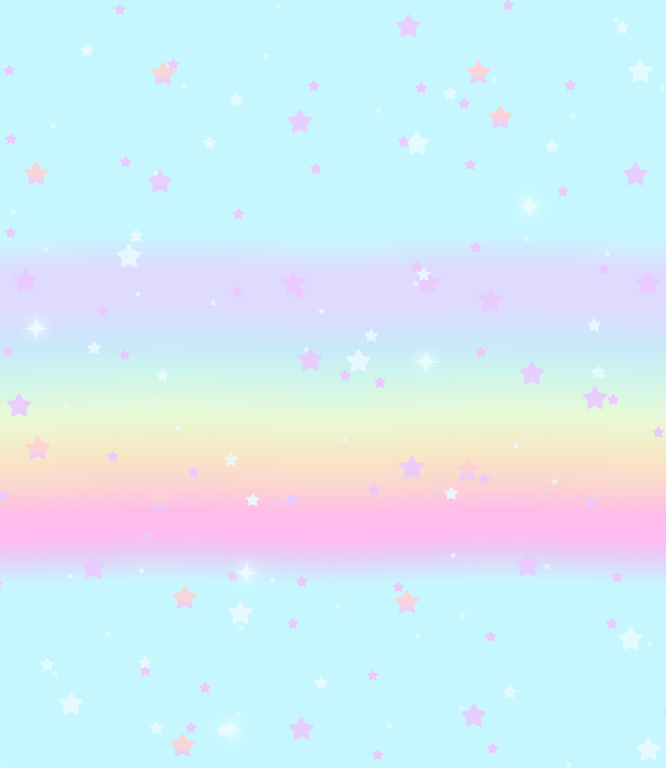
This background is drawn by a Shadertoy shader. Its source:

```glsl
// A pale cyan sky crossed by a soft pastel rainbow, strewn with stars.
// The rainbow is a ramp of colour stops over height; each kind of star is
// a jittered grid, drawn from a distance function in canvas-height units.

const vec3 LILAC = vec3(0.92, 0.79, 1.00);
const vec3 PEACH = vec3(1.00, 0.82, 0.83);
const vec3 WHITE = vec3(0.91, 0.98, 1.00);

// Colour stops from bottom to top: rgb and height
const int STOPS = 12;
const vec4 RAINBOW[STOPS] = vec4[STOPS](
    vec4(0.775, 0.97, 1.00, 0.240),
    vec4(0.91, 0.80, 0.97, 0.279),
    vec4(1.00, 0.73, 0.94, 0.302),
    vec4(1.00, 0.73, 0.93, 0.330),
    vec4(0.985, 0.83, 0.82, 0.365),
    vec4(0.97, 0.91, 0.77, 0.410),
    vec4(0.91, 0.98, 0.84, 0.458),
    vec4(0.80, 0.96, 0.93, 0.515),
    vec4(0.79, 0.91, 0.98, 0.550),
    vec4(0.87, 0.86, 1.00, 0.600),
    vec4(0.87, 0.86, 1.00, 0.650),
    vec4(0.775, 0.97, 1.00, 0.695));

vec3 skyColor(float height) {
    vec3 color = RAINBOW[0].rgb;
    for (int i = 1; i < STOPS; i++) {
        float blend = (height - RAINBOW[i - 1].a) / (RAINBOW[i].a - RAINBOW[i - 1].a);
        color = mix(color, RAINBOW[i].rgb, clamp(blend, 0.0, 1.0));
    }
    return color;
}

vec3 hash3(vec2 p) {
    vec3 q = fract(p.xyx * vec3(0.1031, 0.1030, 0.0973));
    q += dot(q, q.yxz + 33.33);
    return fract((q.xxy + q.yzz) * q.zyx);
}

// Offset from the jittered centre of the current cell
vec2 scatter(vec2 p, float cell, float margin, float seed, out float pick) {
    vec2 id = floor(p / cell);
    vec3 rnd = hash3(id + seed);
    pick = rnd.z;
    return p - (id + mix(vec2(margin), vec2(1.0 - margin), rnd.xy)) * cell;
}

// Signed distance to an upright five-pointed star
float starDistance(vec2 p, float radius) {
    const float SECTOR = 1.256637;
    float angle = abs(mod(atan(p.x, p.y) + 0.5 * SECTOR, SECTOR) - 0.5 * SECTOR);
    vec2 q = length(p) * vec2(sin(angle), cos(angle)) - vec2(0.0, radius);
    vec2 notch = 0.53 * radius * vec2(sin(0.5 * SECTOR), cos(0.5 * SECTOR));
    vec2 edge = notch - vec2(0.0, radius);
    float along = clamp(dot(q, edge) / dot(edge, edge), 0.0, 1.0);
    return -length(q - edge * along) * sign(q.x * edge.y - q.y * edge.x);
}

// Slightly rounded star, antialiased over one pixel
float starMask(vec2 p, float radius, float pixel) {
    float d = starDistance(p, radius * 0.9) - radius * 0.1;
    return clamp(0.5 - d / pixel, 0.0, 1.0);
}

// Four thin rays within a soft round glow
float sparkleMask(vec2 p, float radius, float pixel) {
    vec2 root = sqrt(abs(p));
    float rays = (root.x + root.y) * (root.x + root.y) - radius;
    float core = clamp(0.5 - rays / (4.0 * pixel), 0.0, 1.0);
    float glow = 0.5 * exp(-dot(p, p) / (0.6 * radius * radius));
    return max(0.85 * core, glow);
}

void mainImage(out vec4 fragColor, in vec2 fragCoord) {
    float pixel = 1.0 / iResolution.y;
    vec2 p = fragCoord * pixel;
    float pick;

    // Rainbow with a faint sway
    vec3 color = skyColor(p.y + 0.003 * cos(p.x * 14.5));

    // Large stars: lilac, peach fading to lilac, or white
    vec2 q = scatter(p, 0.145, 0.13, 7.0, pick);
    vec3 peachFade = mix(LILAC, PEACH, smoothstep(-0.014, 0.003, q.y));
    vec3 tint = pick < 0.38 ? LILAC : pick < 0.60 ? peachFade : WHITE;
    float shown = step(pick, 0.78);
    color = mix(color, tint, 0.9 * shown * starMask(q, 0.0165, pixel));

    // Small lilac stars
    q = scatter(p + 0.04, 0.125, 0.08, 31.0, pick);
    color = mix(color, LILAC, step(pick, 0.78) * starMask(q, 0.0078, pixel));

    // Small white stars
    q = scatter(p + 0.07, 0.150, 0.08, 53.0, pick);
    color = mix(color, WHITE, 0.9 * step(pick, 0.62) * starMask(q, 0.0092, pixel));

    // Tiny white specks
    q = scatter(p + 0.02, 0.120, 0.05, 89.0, pick);
    color = mix(color, WHITE, 0.8 * step(pick, 0.75) * starMask(q, 0.0042, pixel));

    // Glowing sparkles
    q = scatter(p + 0.11, 0.250, 0.16, 113.0, pick);
    color = mix(color, vec3(0.93, 1.0, 1.0), step(pick, 0.55) * sparkleMask(q, 0.0185, pixel));

    fragColor = vec4(color, 1.0);
}
```
